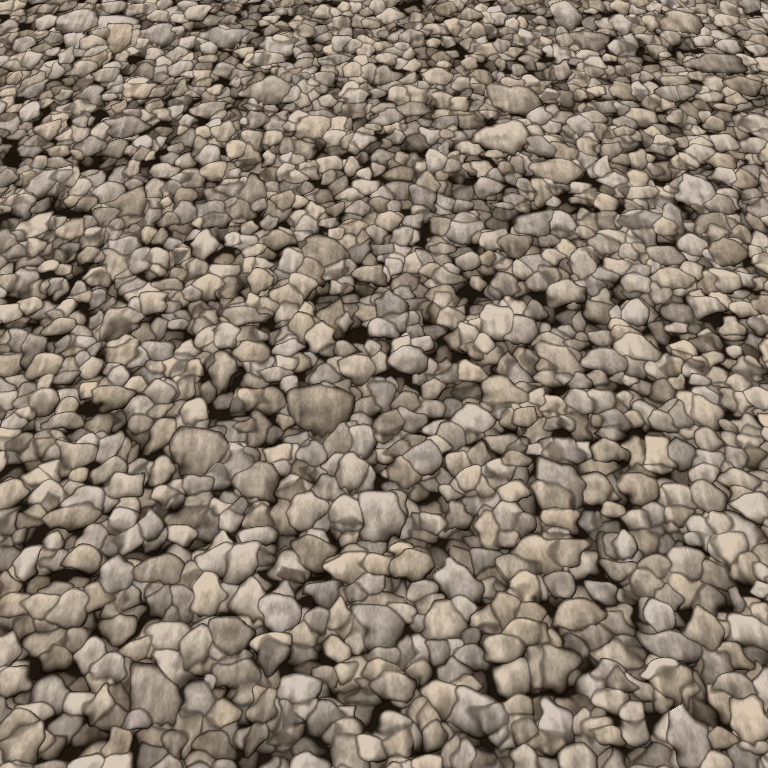
Give the GLSL for this texture, as a Shadertoy shader.

```glsl
// A bed of gravel receding into the distance, lit softly from above.
// Rounded polygon stones of three sizes are scattered on jittered grids;
// the tallest one wins at each point, and creases and low places are dark.

const vec3 SHADOW_COLOR = vec3(0.07, 0.045, 0.02);
const vec3 STONE_COLOR = vec3(0.77, 0.71, 0.64);
const vec3 LIGHT_DIR = vec3(-0.12, 0.62, 0.78);
const float NEAR_SIZE = 0.063;
const float FAR_SIZE = 0.030;
const float TAU = 6.28319;

struct Surface {
    float rank;    // decides which stone is in front
    float second;  // rank of the runner-up, for creases
    float height;
    float rim;     // 0 at the centre of a stone, 1 at its outline
    vec2 slope;
    float seed;
};

vec3 hash3(vec2 p) {
    vec3 h = fract(p.xyx * vec3(0.1031, 0.1030, 0.0973));
    h += dot(h, h.yxz + 33.33);
    return fract((h.xxy + h.yzz) * h.zyx);
}

float noise(vec2 p) {
    vec2 i = floor(p), f = fract(p);
    f = f * f * (3.0 - 2.0 * f);
    float low = mix(hash3(i).x, hash3(i + vec2(1, 0)).x, f.x);
    float high = mix(hash3(i + vec2(0, 1)).x, hash3(i + vec2(1, 1)).x, f.x);
    return mix(low, high, f.y);
}

// Canvas position to ground position, in units of a medium stone
vec2 toGround(vec2 uv) {
    float slant = NEAR_SIZE - FAR_SIZE;
    float size = max(NEAR_SIZE - slant * uv.y, 0.005);
    float depth = 2.1 * sqrt(NEAR_SIZE / size) / slant;
    return vec2((uv.x - 0.5) / size, depth) + 60.0;
}

// Rounded irregular polygon: 0 at the centre, 1 on the outline
float stoneShape(vec2 q, float seed) {
    float sum = 0.0;
    for (int k = 0; k < 5; k++) {
        float wobble = fract(seed * 31.7 + float(k) * (0.38 + seed));
        float angle = (float(k) + 0.7 * wobble + seed * 5.0) * TAU / 5.0;
        float reach = 0.75 + 0.25 * fract(wobble * 7.3);
        float side = max(dot(q, vec2(cos(angle), sin(angle))) / reach, 0.0);
        float cube = side * side * side;
        sum += cube * cube;
    }
    return pow(sum + 1e-6, 1.0 / 6.0);
}

// Lay one grid of stones over the surface found so far
void scatterStones(inout Surface top, vec2 p, float cell, float share, float streak) {
    vec2 home = floor(p / cell);
    for (int y = -1; y <= 1; y++)
    for (int x = -1; x <= 1; x++) {
        vec2 id = home + vec2(x, y);
        vec2 key = id + cell * 37.0;
        vec3 place = hash3(key);
        vec2 rel = p - (id + 0.1 + 0.8 * place.xy) * cell;
        if (place.z > share || dot(rel, rel) > 0.7 * cell * cell) continue;

        vec3 form = hash3(key + 41.7);
        float radius = cell * mix(0.44, 0.64, form.x);
        float base = 0.4 * form.y + 0.25 * rel.y;
        if (base + 0.85 * radius < top.second) continue;
        float stretch = mix(0.8, 1.2, fract(form.x * 9.7));
        vec2 q = rel / (radius * vec2(stretch, 1.0 / stretch));
        if (dot(q, q) > 1.7) continue;

        // Only the lower side of a stone is frayed into streaks
        float fray = smoothstep(0.1, 0.7, -rel.y / radius);
        float rim = max(stoneShape(q, form.z) + 0.28 * fray * streak, 0.0);
        if (rim >= 1.0) continue;
        float dome = 0.85 * radius * sqrt(1.0 - rim * rim * rim);
        float rank = base + dome;
        if (rank > top.rank) {
            vec2 slope = rel / (length(rel) + 0.001) * rim * rim;
            top = Surface(rank, top.rank, rank - 0.25 * rel.y, rim, slope, form.z);
        } else {
            top.second = max(top.second, rank);
        }
    }
}

vec3 shadeGravel(vec2 uv) {
    vec2 p = toGround(uv);
    float streak = noise(p * vec2(8.0, 1.3)) - 0.5;
    float mottle = noise(p * 3.5 + 9.0) - 0.5;
    float grain = noise(p * vec2(22.0, 11.0)) - 0.5;
    vec2 bent = p + 0.2 * vec2(mottle, noise(p * 2.3 + 57.0) - 0.5);

    // Large stones first, so that hidden small ones are skipped
    Surface top = Surface(-1.0, -1.0, 0.1, 0.8, vec2(0.0), 0.5);
    scatterStones(top, bent, 1.6, 0.15, streak);
    scatterStones(top, bent, 1.0, 0.9, streak);
    scatterStones(top, bent + vec2(31.4, 12.7), 1.0, 0.7, streak);
    scatterStones(top, bent, 0.7, 1.0, streak);
    scatterStones(top, bent + vec2(7.3, 23.1), 0.7, 0.9, streak);

    // Light from above, with dark undersides, creases and gaps
    vec2 slope = top.slope + vec2(0.3 * mottle, 0.3 * mottle + 0.25 * streak);
    vec3 normal = vec3(slope, sqrt(max(1.0 - dot(slope, slope), 0.0)));
    float light = max(0.22 + 0.93 * dot(normal, normalize(LIGHT_DIR)), 0.0);
    float gap = mix(0.12, 1.0, smoothstep(0.1, 0.68, top.height));
    float edge = mix(0.55, 1.0, smoothstep(0.0, 0.2, 1.0 - top.rim));
    float crease = mix(0.6, 1.0, smoothstep(0.0, 0.1, top.rank - top.second));

    // Each stone has its own tone, from cool grey to warm tan
    float under = smoothstep(-0.2, 0.6, -top.slope.y);
    float tone = mix(0.76, 1.1, top.seed) + 0.15 * mottle + 0.16 * grain;
    tone += (0.1 + 0.4 * under) * streak;
    float value = clamp(light * gap * edge * crease * tone, 0.0, 1.1);
    float warmth = fract(top.seed * 13.7) - 0.5;
    vec3 tint = 1.0 + warmth * vec3(0.03, 0.0, -0.07);
    return mix(SHADOW_COLOR, STONE_COLOR * tint, value);
}

void mainImage(out vec4 fragColor, in vec2 fragCoord) {
    // Two diagonal samples per pixel smooth the outlines
    vec2 offset = vec2(0.3, 0.2);
    vec3 first = shadeGravel((fragCoord + offset) / iResolution.y);
    vec3 other = shadeGravel((fragCoord - offset) / iResolution.y);
    fragColor = vec4(0.5 * (first + other), 1.0);
}
```
